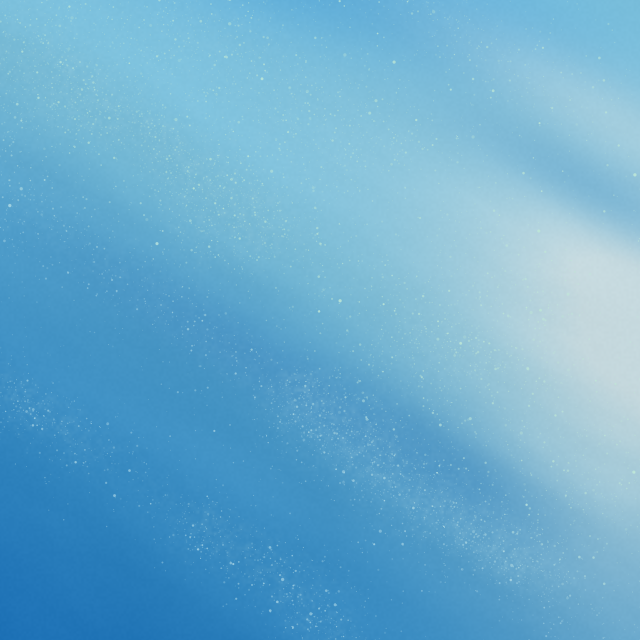
Give the GLSL for this background, as a WebGL 2 fragment shader.

```glsl
#version 300 es
precision highp float;
// Soft blue sky-like gradient crossed by slanted veils, with a pale glow at the right
// and drifting bands of fine glitter. Gradients run along a tilted frame; the dust is
// scattered in jittered grid cells whose odds follow a band-shaped density field.

uniform vec2 u_resolution;
out vec4 fragColor;

// Integer hash giving three values in 0..1
vec3 hash3(vec2 cell, uint seed) {
    uvec3 v = uvec3(uint(int(cell.x)), uint(int(cell.y)), seed) * 1664525u + 1013904223u;
    v.x += v.y * v.z; v.y += v.z * v.x; v.z += v.x * v.y;
    v ^= v >> 16u;
    v.x += v.y * v.z; v.y += v.z * v.x; v.z += v.x * v.y;
    return vec3(v >> 8u) / 16777216.0;
}

float valueNoise(vec2 p) {
    vec2 cell = floor(p), f = fract(p);
    f = f * f * (3.0 - 2.0 * f);
    float low = mix(hash3(cell, 7u).x, hash3(cell + vec2(1, 0), 7u).x, f.x);
    float high = mix(hash3(cell + vec2(0, 1), 7u).x, hash3(cell + vec2(1, 1), 7u).x, f.x);
    return mix(low, high, f.y);
}

float fbm(vec2 p) {
    float sum = 0.0, amplitude = 0.5;
    for (int i = 0; i < 4; i++) {
        sum += amplitude * valueNoise(p);
        p = mat2(1.6, 1.2, -1.2, 1.6) * p + 5.3;
        amplitude *= 0.5;
    }
    return sum;
}

float bell(float x, float center, float width) {
    float d = (x - center) / width;
    return exp(-d * d);
}

// Elliptical glow, tilted by an angle
float glow(vec2 p, vec2 center, vec2 radius, float angle) {
    float c = cos(angle), s = sin(angle);
    vec2 d = mat2(c, -s, s, c) * (p - center) / radius;
    return exp(-dot(d, d));
}

// One layer of soft round specks; x is coverage
float specks(vec2 p, float cells, float density, uint seed) {
    vec2 q = mat2(0.84, 0.54, -0.54, 0.84) * p * cells + float(seed) * 17.0 + 200.0;
    vec3 rnd = hash3(floor(q), seed);
    vec3 look = hash3(floor(q), seed + 50u);
    float radius = mix(0.10, 0.23, look.x * look.x);
    float blur = max(0.10, cells / u_resolution.y * 0.7);
    float dist = length(fract(q) - mix(vec2(0.3), vec2(0.7), rnd.xy));
    float disc = 1.0 - smoothstep(radius - blur, radius + blur, dist);
    return disc * step(rnd.z, density) * mix(0.25, 1.0, look.y);
}

// Main gradient, from the deep lower left to the light upper right
vec3 skyGradient(float across) {
    vec3 color = mix(vec3(0.10, 0.43, 0.70), vec3(0.20, 0.53, 0.75), smoothstep(0.0, 0.32, across));
    color = mix(color, vec3(0.29, 0.60, 0.78), smoothstep(0.28, 0.56, across));
    color = mix(color, vec3(0.46, 0.73, 0.84), smoothstep(0.54, 0.78, across));
    return mix(color, vec3(0.48, 0.75, 0.86), smoothstep(0.75, 0.95, across));
}

void main() {
    vec2 p = gl_FragCoord.xy / u_resolution;

    // Tilted frame: x follows the veils, y crosses them
    vec2 t = vec2(dot(p, vec2(0.857, -0.515)), dot(p, vec2(0.515, 0.857)));
    float veil = fbm(vec2(t.x * 2.2, t.y * 8.0) + 20.0) - 0.47;
    float across = t.y + veil * 0.07;
    vec3 color = skyGradient(across);

    // Blue veils: top edge and the long slanted shadow
    color = mix(color, vec3(0.34, 0.67, 0.86), 0.85 * glow(p, vec2(0.52, 1.03), vec2(0.34, 0.10), -0.2));
    color = mix(color, vec3(0.38, 0.68, 0.85), 0.7 * glow(p, vec2(0.74, 0.94), vec2(0.28, 0.07), -0.42));

    // Pale glow spreading from the right side
    float light = 0.98 * glow(p, vec2(1.04, 0.45), vec2(0.30, 0.28), -0.5);
    light += 0.28 * glow(p, vec2(0.80, 0.62), vec2(0.34, 0.17), -0.55);
    light += 0.22 * glow(p, vec2(1.0, 0.08), vec2(0.22, 0.22), 0.0);
    color = mix(color, vec3(0.77, 0.845, 0.865), clamp(light * (1.0 + veil * 0.5), 0.0, 1.0));
    color = mix(color, vec3(0.70, 0.84, 0.89), 0.72 * glow(p, vec2(0.98, 0.80), vec2(0.29, 0.065), -0.5));
    color = mix(color, vec3(0.44, 0.69, 0.83), 0.65 * glow(p, vec2(0.92, 0.71), vec2(0.25, 0.05), -0.48));
    float shadow = bell(across, 0.575, 0.055) * smoothstep(-0.35, 0.1, t.x) * (1.0 - smoothstep(0.45, 0.75, t.x));
    color = mix(color, vec3(0.28, 0.57, 0.77), 0.6 * shadow);
    color += veil * 0.05;

    // Dust density: slightly bent bands broken into patches
    float s = t.y + 0.1 * t.x + veil * 0.08;
    float dust = 0.6 * bell(s, 0.325, 0.055) + 0.95 * bell(s, 0.57, 0.06);
    dust += 0.75 * bell(s, 0.76, 0.085) + 0.35 * bell(s, 0.96, 0.10) + 0.35 * bell(s, 1.21, 0.07);
    dust *= 0.35 + 0.9 * smoothstep(0.3, 0.7, valueNoise(p * 6.0 + 31.0));
    dust *= 1.0 - 0.7 * smoothstep(0.82, 1.0, p.x);
    dust += 0.04 * smoothstep(0.2, 0.4, s);

    // Fine haze under the glitter, then specks from small to large
    float haze = valueNoise(p * 90.0) * valueNoise(p * 210.0);
    color = mix(color, vec3(0.66, 0.83, 0.88), dust * (0.05 + 0.22 * haze));
    vec3 sparkle = mix(vec3(0.70, 0.86, 0.91), vec3(0.75, 0.91, 0.84), smoothstep(0.5, 0.75, s));
    for (int i = 0; i < 4; i++) {
        float k = float(i);
        float cells = 210.0 / (1.0 + 0.45 * k);
        float amount = specks(p, cells, dust * mix(0.42, 0.10, k / 3.0), uint(i + 1));
        color = mix(color, sparkle, amount * mix(0.38, 0.85, k / 3.0));
    }

    // Faint paper-like grain
    color += (valueNoise(p * 256.0) - 0.5) * 0.012;
    fragColor = vec4(clamp(color, 0.0, 1.0), 1.0);
}
```
